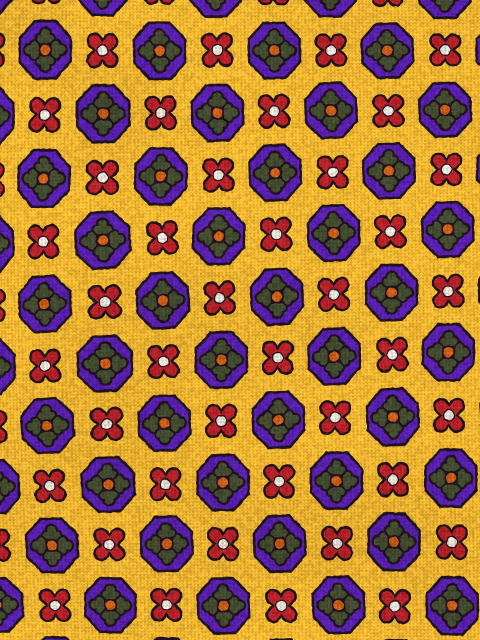
This pattern is drawn by a Shadertoy shader. Its source:

```glsl
#define PITCH vec2(8.906, 9.661)   // motif spacing, percent of canvas height
#define ORIGIN vec2(7.16, 7.88)    // first octagon, from the upper left
#define OUTLINE 0.38
#define THREAD vec2(0.56, 0.50)    // stitch size
#define WEAVE 0.10                 // stitch contrast
#define GOLD vec3(0.92, 0.70, 0.19)
#define INK vec3(0.12, 0.075, 0.12)
#define PURPLE vec3(0.34, 0.12, 0.67)
#define GREEN vec3(0.26, 0.29, 0.18)
#define RED vec3(0.70, 0.13, 0.15)
#define ORANGE vec3(0.78, 0.36, 0.09)
#define IVORY vec3(0.89, 0.87, 0.82)

const float PI = 3.14159265;

float hash(vec2 p) {
    vec3 q = fract(p.xyx * 0.1031);
    q += dot(q, q.yzx + 33.33);
    return fract((q.x + q.y) * q.z);
}

float noise(vec2 p) {
    vec2 i = floor(p), f = fract(p);
    f = f * f * (3.0 - 2.0 * f);
    return mix(mix(hash(i), hash(i + vec2(1, 0)), f.x),
               mix(hash(i + vec2(0, 1)), hash(i + vec2(1, 1)), f.x), f.y);
}

float octagon(vec2 p, float apothem) {
    p = abs(p);
    return max(max(p.x, p.y), (p.x + p.y) * sqrt(0.5)) - apothem;
}

// One lobed petal, folded into four pointing along the axes
float lobedPetals(vec2 p) {
    p = abs(p);
    if (p.y > p.x) p = p.yx;
    float tip = length(p - vec2(2.47, 0.0)) - 0.68;
    float side = length(p - vec2(1.63, 0.72)) - 0.62;
    float base = length(p - vec2(1.43, 0.0)) - 0.65;
    return min(min(tip, side), base);
}

// Four rounded petals on the diagonals
float diagonalPetals(vec2 p) {
    vec2 tip = vec2(1.24, 1.43);
    p = abs(p);
    float t = clamp(dot(p, tip) / dot(tip, tip), 0.0, 1.0);
    return length(p - tip * t) - mix(0.70, 0.89, t);
}

// Slow drift of the rows and columns where the cloth is pulled
vec2 clothDrift(vec2 p) {
    float bow = sin(PI * (p.y - ORIGIN.y) / 78.0);
    float leftPull = exp(-pow((p.x - 7.0) / 9.0, 2.0));
    return vec2(0.013 * (p.y - ORIGIN.y) - 0.78 * bow * leftPull,
                bow * (1.2 - 0.03 * p.x) - 0.00008 * (p.x - 7.0) * p.y);
}

void paint(inout vec3 col, vec3 ink, float d, float pixel) {
    col = mix(col, ink, clamp(0.5 - d / pixel, 0.0, 1.0));
}

void octagonMotif(inout vec3 col, vec2 p, float pixel) {
    float oct = octagon(p / vec2(1.0, 1.085), 4.17);
    float petals = lobedPetals(p);
    float seam = 0.15 - abs(abs(p.x) - abs(p.y)) * sqrt(0.5);
    float r = length(p);
    paint(col, INK, oct, pixel);
    paint(col, PURPLE, oct + OUTLINE, pixel);
    paint(col, INK, min(petals - 0.36, r - 1.2), pixel);
    paint(col, GREEN, max(petals, seam), pixel);
    paint(col, INK, r - 1.05, pixel);
    paint(col, ORANGE, r - 0.78, pixel);
}

void flowerMotif(inout vec3 col, vec2 p, float pixel) {
    float petals = diagonalPetals(p);
    float r = length(p);
    paint(col, INK, petals - OUTLINE, pixel);
    paint(col, RED, petals, pixel);
    paint(col, INK, r - 0.95, pixel);
    paint(col, IVORY, r - 0.75, pixel);
}

void mainImage(out vec4 fragColor, in vec2 fragCoord) {
    float pixel = 100.0 / iResolution.y;
    vec2 p = vec2(fragCoord.x, iResolution.y - fragCoord.y) * pixel;

    // Checkerboard cell
    vec2 cloth = p - ORIGIN - clothDrift(p);
    vec2 cell = round(cloth / PITCH);
    vec2 q = cloth - cell * PITCH;

    // Small print errors and ragged thread edges
    vec2 jitter = vec2(hash(cell + 40.0), hash(cell + 71.0)) - 0.5;
    float turn = 0.07 * (hash(cell + 95.0) - 0.5);
    q = mat2(cos(turn), sin(turn), -sin(turn), cos(turn)) * (q + 0.2 * jitter);
    q += 0.16 * (vec2(noise(p * 2.2), noise(p * 2.2 + 300.0)) - 0.5);

    vec3 col = GOLD;
    if (mod(cell.x + cell.y, 2.0) < 0.5) octagonMotif(col, q, pixel);
    else flowerMotif(col, q, pixel);

    // Chevron stitches, yarn speckle and soft shading
    vec2 stitch = cloth / THREAD;
    float zigzag = abs(fract(stitch.x) - 0.5);
    float weave = 0.5 * cos(2.0 * PI * stitch.x) + 0.5 * cos(2.0 * PI * (stitch.y + zigzag));
    float speckle = noise(stitch * 1.6 + 50.0) - 0.5;
    col *= 1.0 + WEAVE * weave + 0.16 * speckle + 0.06 * (noise(p * 0.06) - 0.5);
    col += 0.035 * speckle;
    fragColor = vec4(clamp(col, 0.0, 1.0), 1.0);
}
```
